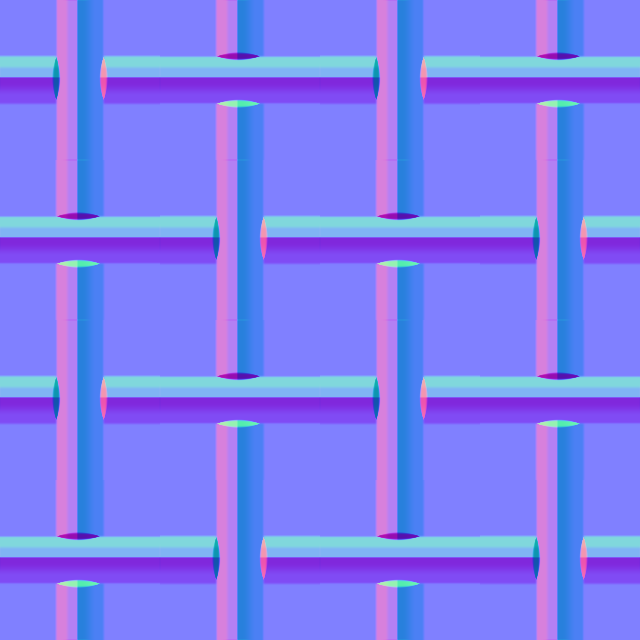
Write a WebGL 2 fragment shader that draws this texture map.

```glsl
#version 300 es
precision highp float;

#define REPEATS 4.0
#define WIRE_START 0.352
#define WIRE_END 0.648
#define CREST 0.484
#define EDGE_SOFT 0.012
#define STEEP 0.95
#define SHALLOW 0.45
#define END_SLOPE 2.4
#define END_SIZE 0.029
#define SEAM_WIDTH 0.004
#define SEAM_SLOPE 0.4

uniform vec2 u_resolution;
out vec4 fragColor;

// Soft step that never gets thinner than a pixel
float softStep(float edge, float x, float width) {
    float w = max(width, 0.75 * REPEATS / u_resolution.y);
    return smoothstep(edge - w, edge + w, x);
}

// 1 inside the wire, 0 outside
float wireMask(float across) {
    return softStep(WIRE_START, across, EDGE_SOFT)
         * (1.0 - softStep(WIRE_END, across, EDGE_SOFT));
}

// Slope of the faceted wire: two rising bands, a sharp crest, a fading fall
float wireSlope(float across) {
    float rise = mix(STEEP, SHALLOW, smoothstep(0.405, 0.435, across));
    float fall = -mix(STEEP, SHALLOW, smoothstep(0.51, 0.60, across));
    return wireMask(across) * mix(rise, fall, softStep(CREST, across, 0.004));
}

// Lens where a wire dips under another one
float endLens(float along, float across, float end) {
    float t = (across - 0.49) / 0.138;
    float halfSize = END_SIZE * max(1.0 - t * t, 0.0);
    float d = abs(along - end) / max(halfSize, 0.0001);
    return (1.0 - smoothstep(0.25, 1.0, d)) * smoothstep(0.0, 0.01, halfSize);
}

// Hairline joint on some cell borders; position runs along the wire
float seamSlope(float position, float across) {
    float index = mod(floor(position + 0.5), REPEATS);
    float d = abs(fract(position + 0.5) - 0.5);
    float line = 1.0 - softStep(SEAM_WIDTH * 0.5, d, SEAM_WIDTH * 0.5);
    float span = smoothstep(0.38, 0.44, across) * (1.0 - smoothstep(0.52, 0.58, across));
    float present = index == 3.0 ? 0.0 : 1.0;
    return SEAM_SLOPE * line * span * present * (across < CREST ? -1.0 : 1.0);
}

// Slopes as (across, along) the under wire, with the over wire laid on top
vec2 crossing(float across, float along) {
    float underSlope = wireSlope(across);
    vec2 slope = mix(vec2(underSlope, 0.0), vec2(0.0, wireSlope(along)), wireMask(along));
    float first = endLens(along, across, WIRE_START);
    float last = endLens(along, across, WIRE_END);
    slope = mix(slope, vec2(underSlope, -END_SLOPE), first);
    return mix(slope, vec2(underSlope, END_SLOPE), last);
}

void main() {
    vec2 uv = gl_FragCoord.xy / u_resolution;
    vec2 grid = vec2(uv.x, 1.0 - uv.y) * REPEATS;
    vec2 cell = floor(grid);
    vec2 local = fract(grid);

    // Alternate which wire passes over
    bool verticalOver = mod(cell.x + cell.y, 2.0) < 0.5;
    vec2 slope = verticalOver ? crossing(local.y, local.x).yx
                              : crossing(local.x, local.y);

    // Joints: clear on vertical wires, faint on horizontal ones
    slope.y += seamSlope(grid.y, local.x);
    slope.x -= 0.4 * seamSlope(grid.x, local.y);

    // Pack the surface normal as a colour
    vec3 normal = normalize(vec3(slope, 1.0));
    fragColor = vec4(normal * 0.5 + 0.5, 1.0);
}
```
